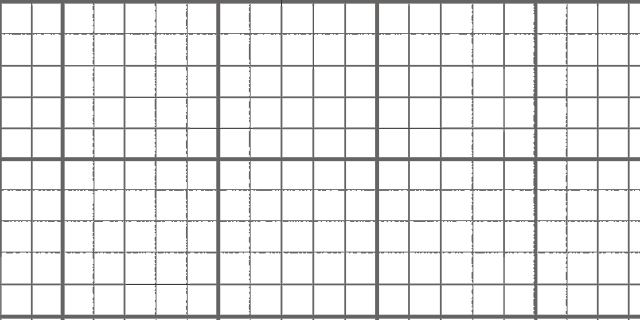
A WebGL 2 fragment shader for this pattern:

```glsl
#version 300 es
precision highp float;

uniform vec2 u_resolution;
out vec4 fragColor;

const vec3 PAPER = vec3(1.0);
const vec3 INK = vec3(0.40, 0.39, 0.39);
const vec3 DARK_INK = vec3(0.20, 0.195, 0.195);
const float THIN = 0.0056;
const float THICK = 0.0124;
const float MAJOR_EVERY = 5.0;
const float GRAIN = 0.0042;

float hash(vec2 p) {
    vec3 q = fract(p.xyx * vec3(0.1031, 0.1030, 0.0973));
    q += dot(q, q.yzx + 33.33);
    return fract((q.x + q.y) * q.z);
}

// Share of a pixel at d covered by the strip from lo to hi
float stripCoverage(float d, float lo, float hi, float pixel) {
    return clamp((hi - d) / pixel + 0.5, 0.0, 1.0)
         - clamp((lo - d) / pixel + 0.5, 0.0, 1.0);
}

// Random steps along a line with softened joints
float raggedness(float along, float seed, float pixel) {
    float t = along / GRAIN;
    float cell = floor(t);
    float blend = smoothstep(1.0 - min(pixel / GRAIN, 1.0), 1.0, fract(t));
    float here = step(0.45, hash(vec2(cell, seed)));
    float next = step(0.45, hash(vec2(cell + 1.0, seed)));
    return mix(here, next, blend);
}

// Slow drift of the ruling; drift holds base, amplitude, rate and phase
float lineDrift(float index, vec4 drift) {
    return drift.x + drift.y * cos(drift.z * (index - drift.w));
}

// One family of parallel lines
vec3 ruledLines(float across, float along, float origin, float pitch,
                vec4 drift, float seed, float pixel) {
    float index = round((across - origin) / pitch);
    float d = across - origin - index * pitch - lineDrift(index, drift);
    float isMajor = 1.0 - step(0.5, mod(index, MAJOR_EVERY));
    float width = mix(THIN, THICK, isMajor);
    float lineId = index + seed;

    // Worn lines break up along one edge
    float worn = step(0.68, hash(vec2(lineId, 3.0)));
    float loss = worn * (1.0 - raggedness(along, lineId, pixel)) * THIN * 0.5;

    // Some stretches of fine line are narrow and dark
    float stretch = floor(along / (pitch * 2.0));
    float fine = step(0.86, hash(vec2(lineId, stretch + 40.0)));
    fine *= (1.0 - isMajor) * (1.0 - worn);
    width *= 1.0 - 0.4 * fine;

    float ink = stripCoverage(d, -0.5 * width + loss, 0.5 * width, pixel);
    return mix(PAPER, mix(INK, DARK_INK, fine), ink);
}

void main() {
    float pixel = 1.0 / u_resolution.y;
    vec2 p = gl_FragCoord.xy * pixel;

    vec3 verticals = ruledLines(p.x, p.y, 0.1953, 0.0981,
        vec4(0.0013, 0.0052, 0.314, 14.5), 60.0, pixel);
    vec3 horizontals = ruledLines(p.y, p.x, 0.5026, 0.0987,
        vec4(0.0, 0.0044, 0.57, -2.76), 130.0, pixel);

    fragColor = vec4(min(verticals, horizontals), 1.0);
}
```
